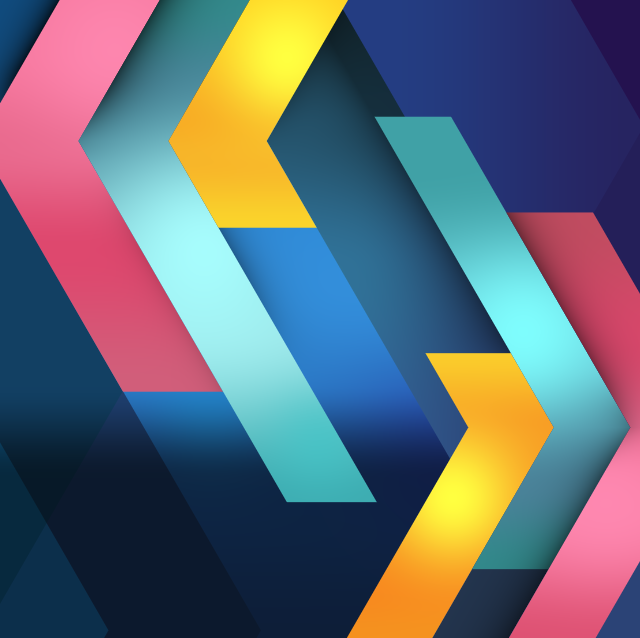
Give the GLSL for this background, as a Shadertoy shader.

```glsl
// Interlocking chevron ribbons in pink, teal and gold over faceted blue panels.
// Each ribbon is a slice of a V-shaped distance field, coloured by a vertical
// ramp with a soft radial glow; exponential shadows separate the layers.

const float SLOPE = 0.577;              // dx/dy of every slanted edge
const float LEFT_Y = 0.779;             // height of the left-pointing tips
const float RIGHT_Y = 0.330;            // height of the right-pointing tips
const vec3 CYAN = vec3(0.66, 1.0, 1.0);
const vec3 LEMON = vec3(1.0, 1.0, 0.25);
const vec3 ROSE = vec3(1.0, 0.54, 0.70);

// Smooth coverage of the half plane d > 0
float cover(float d) {
    return clamp(d * iResolution.y * 0.87 + 0.5, 0.0, 1.0);
}

// Horizontal distance inside a V; side is 1 for a left tip, -1 for a right tip
float chevron(vec2 p, vec2 tip, float side) {
    return side * (p.x - tip.x) - SLOPE * abs(p.y - tip.y);
}

// Part of a chevron field between two offsets
float band(float u, float inner, float outer) {
    return cover(u - inner) * cover(outer - u);
}

// Four colours blended at rising heights
vec3 ramp(float y, vec4 stops, vec3 a, vec3 b, vec3 c, vec3 d) {
    vec3 col = mix(a, b, smoothstep(stops.x, stops.y, y));
    col = mix(col, c, smoothstep(stops.y, stops.z, y));
    return mix(col, d, smoothstep(stops.z, stops.w, y));
}

vec3 glow(vec3 col, vec3 light, vec2 offset, float radius, float amount) {
    return mix(col, light, amount * exp(-dot(offset, offset) / (radius * radius)));
}

// Darkening factor that fades with distance from an edge
float shadow(float d, float width, float amount) {
    return 1.0 - amount * exp(-max(d, 0.0) / width);
}

vec3 background(vec2 p, float left, float right) {
    // Blue base
    vec3 col = ramp(p.y, vec4(0.0, 0.2, 0.55, 1.0), vec3(0.13, 0.29, 0.55),
        vec3(0.13, 0.35, 0.65), vec3(0.20, 0.56, 0.86), vec3(0.10, 0.46, 0.77));
    col = glow(col, vec3(0.13, 0.53, 0.80), p - vec2(0.33, 0.35), 0.10, 0.8);
    col = glow(col, vec3(0.16, 0.27, 0.68), p - vec2(0.70, 0.28), 0.14, 0.8);
    col *= mix(1.0, shadow(left - 0.298, 0.03, 0.35), smoothstep(0.4, 0.6, p.y));
    col *= mix(1.0, shadow(-left, 0.025, 0.75), smoothstep(0.78, 0.9, p.y));

    // Lower left facets
    float farFacet = chevron(p, vec2(0.409, 0.012), -1.0);
    float nearFacet = chevron(p, vec2(0.170, 0.012), -1.0);
    float rising = cover(p.x - 0.192 + SLOPE * (0.386 - p.y));
    vec3 outer = mix(vec3(0.07, 0.25, 0.39), vec3(0.12, 0.25, 0.44), rising);
    vec3 inner = mix(vec3(0.07, 0.40, 0.61), vec3(0.12, 0.46, 0.74), rising);
    col = mix(col, mix(outer, inner, cover(nearFacet)), cover(farFacet));
    col *= mix(shadow(right + 0.134, 0.05, 0.6), 1.0, smoothstep(0.25, 0.4, p.y));

    // Deep teal panel in the middle
    vec3 panel = ramp(p.y, vec4(0.3, 0.58, 0.8, 1.0), vec3(0.20, 0.38, 0.58),
        vec3(0.19, 0.45, 0.60), vec3(0.15, 0.34, 0.44), vec3(0.13, 0.27, 0.33));
    panel = mix(panel, vec3(0.15, 0.20, 0.40), 0.65 * smoothstep(0.55, 0.82, p.x));
    float aboveTeal = shadow(-right, 0.05, 0.45);
    panel *= mix(1.0, aboveTeal, smoothstep(0.33, 0.48, p.y));
    panel *= mix(1.0, shadow(left - 0.452, 0.03, 0.25), smoothstep(0.75, 0.85, p.y));
    col = mix(col, panel, cover(left - 0.452));

    // Indigo and violet facets on the right
    vec3 indigo = mix(vec3(0.14, 0.24, 0.51), vec3(0.15, 0.14, 0.38), smoothstep(0.6, 1.0, p.x));
    float corner = chevron(p, vec2(1.009, 0.802), -1.0);
    vec3 violet = mix(vec3(0.14, 0.12, 0.35), vec3(0.14, 0.07, 0.31), smoothstep(0.78, 0.82, p.y));
    indigo = mix(violet, indigo, cover(corner));
    indigo *= mix(shadow(right - 0.256, 0.04, 0.7), 1.0, smoothstep(0.2, 0.4, p.y));
    col = mix(col, indigo, cover(p.x - 0.529 - SLOPE * (1.0 - p.y)));

    // Dark gap under the right teal ribbon
    vec3 gap = vec3(0.14, 0.21, 0.31) * shadow(0.12 - right, 0.04, 0.5);
    return mix(col, gap, band(right, 0.0, 0.12) * cover(0.2 - p.y));
}

void mainImage(out vec4 fragColor, in vec2 fragCoord) {
    vec2 p = fragCoord / iResolution.y;
    float left = chevron(p, vec2(-0.034, LEFT_Y), 1.0);
    float right = -chevron(p, vec2(0.868, RIGHT_Y), -1.0);
    float upperLeft = smoothstep(0.74, 0.88, p.y);
    float upperRight = smoothstep(0.25, 0.42, p.y);
    vec3 col = background(p, left, right);

    // Left ribbons
    vec3 pink = ramp(p.y, vec4(0.39, 0.61, 0.77, 0.92), vec3(0.82, 0.37, 0.48),
        vec3(0.87, 0.28, 0.43), vec3(0.91, 0.41, 0.55), vec3(0.96, 0.46, 0.61));
    pink = glow(pink, ROSE, p - vec2(0.18, 0.92), 0.14, 0.8);
    pink *= mix(shadow(0.157 - left, 0.02, 0.13), 1.0, smoothstep(0.6, 0.75, p.y));
    col = mix(col, pink, band(left, 0.0, 0.157) * cover(p.y - 0.386));

    vec3 teal = ramp(p.y, vec4(0.22, 0.48, 0.86, 1.0), vec3(0.24, 0.67, 0.69),
        vec3(0.60, 0.88, 0.89), vec3(0.25, 0.49, 0.57), vec3(0.20, 0.54, 0.55));
    teal = glow(teal, vec3(0.26, 0.77, 0.78), p - vec2(0.50, 0.31), 0.08, 0.7);
    teal = glow(teal, CYAN, p - vec2(0.32, 0.61), 0.18, 0.95);
    teal *= mix(1.0, shadow(left - 0.157, 0.035, 0.6), upperLeft);
    col = mix(col, teal, band(left, 0.157, 0.298) * cover(p.y - 0.213));

    vec3 gold = ramp(p.y, vec4(0.64, 0.75, 0.82, 1.0), vec3(0.98, 0.83, 0.17),
        vec3(0.97, 0.71, 0.16), vec3(0.97, 0.67, 0.14), vec3(1.0, 0.79, 0.12));
    gold = glow(gold, LEMON, p - vec2(0.45, 0.91), 0.10, 1.0);
    col = mix(col, gold, band(left, 0.298, 0.452) * cover(p.y - 0.643));

    // Right ribbons
    gold = ramp(p.y, vec4(0.0, 0.08, 0.33, 0.45), vec3(0.96, 0.57, 0.12),
        vec3(0.97, 0.53, 0.12), vec3(0.97, 0.61, 0.14), vec3(0.98, 0.80, 0.17));
    gold = glow(gold, LEMON, p - vec2(0.71, 0.22), 0.10, 1.0);
    col = mix(col, gold, band(right, -0.134, 0.0) * cover(0.4465 - p.y));

    teal = ramp(p.y, vec4(0.11, 0.24, 0.48, 0.73), vec3(0.20, 0.54, 0.55),
        vec3(0.29, 0.51, 0.60), vec3(0.42, 0.82, 0.86), vec3(0.25, 0.63, 0.65));
    teal = glow(teal, vec3(0.50, 1.0, 1.0), p - vec2(0.82, 0.48), 0.12, 0.95);
    teal *= mix(shadow(0.12 - right, 0.03, 0.5), 1.0, upperRight);
    col = mix(col, teal, band(right, 0.0, 0.12) * cover(p.y - 0.108) * cover(0.817 - p.y));

    pink = ramp(p.y, vec4(0.0, 0.20, 0.46, 0.66), vec3(0.87, 0.32, 0.45),
        vec3(0.98, 0.50, 0.65), vec3(0.85, 0.28, 0.42), vec3(0.76, 0.30, 0.38));
    pink = glow(pink, ROSE, p - vec2(0.95, 0.22), 0.12, 0.8);
    pink *= mix(1.0, shadow(right - 0.12, 0.03, 0.45), upperRight);
    col = mix(col, pink, band(right, 0.12, 0.256) * cover(0.667 - p.y));

    fragColor = vec4(col, 1.0);
}
```
